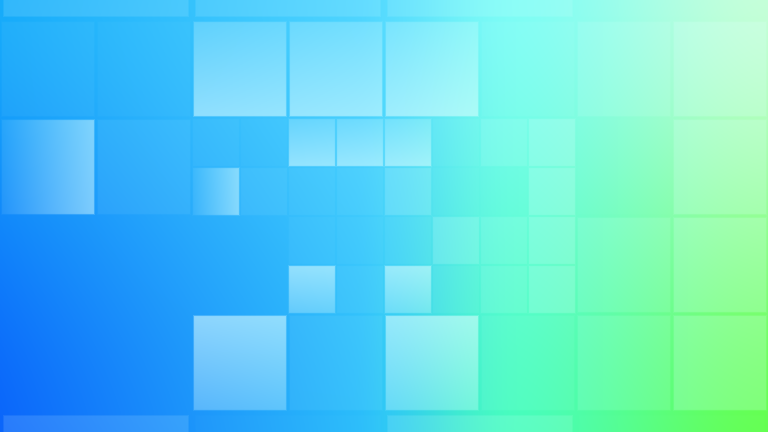
Write a WebGL 1 fragment shader that draws this background.

```glsl
precision highp float;
// Nested grid of translucent square tiles over a blue, cyan and green gradient.
uniform vec2 u_resolution;

float hash(vec2 p) {
  return fract(sin(dot(p, vec2(127.1, 311.7))) * 43758.5453);
}

// Four colours blended from left to right, with a shared set of stops
vec3 ramp(float x, vec3 left, vec3 middle, vec3 midRight, vec3 right) {
  vec3 c = mix(left, middle, clamp(x / 0.5, 0.0, 1.0));
  c = mix(c, midRight, smoothstep(0.46, 0.68, x));
  return mix(c, right, smoothstep(0.64, 1.02, x));
}

vec3 backdrop(vec2 uv) {
  vec3 low = ramp(uv.x, vec3(0.04, 0.39, 0.98), vec3(0.17, 0.76, 0.98),
                  vec3(0.27, 0.99, 0.74), vec3(0.38, 1.0, 0.30));
  vec3 high = ramp(uv.x, vec3(0.09, 0.68, 0.98), vec3(0.33, 0.85, 1.0),
                   vec3(0.50, 0.99, 0.97), vec3(0.78, 1.0, 0.86));
  return mix(low, high, smoothstep(-0.1, 1.1, uv.y));
}

// White amount of a tile; bright tiles glow towards the centre of the grid
float tileLight(vec2 cell, vec2 f) {
  float side = abs(cell.x + 1.0);
  bool above = cell.y > 0.5 && side < 1.5;
  bool below = cell.y < -1.5 && abs(side - 1.0) < 0.5;
  bool flank = abs(cell.y) < 0.5 && cell.x < -3.5;
  if (above) return mix(0.55, 0.24, f.y);
  if (below) return mix(0.30, 0.57, f.y);
  if (flank) return mix(0.08, 0.50, f.x);

  // Pale columns on the right, with one clear tile
  if (cell.x > 1.5) {
    float clear = step(abs(cell.y), 0.5) * step(cell.x, 2.5);
    return mix(0.13 + 0.09 * step(2.5, cell.x), 0.02, clear);
  }
  // Soft diagonal pair right of the centre, then faint random tiles
  if (cell.x > -0.5 && abs(cell.x + cell.y) < 0.5) return 0.20;
  return 0.02 + 0.06 * hash(cell);
}

void main() {
  vec2 uv = gl_FragCoord.xy / u_resolution;
  vec2 p = (gl_FragCoord.xy - 0.5 * u_resolution) / u_resolution.y * vec2(4.5, 4.41);

  // The core of each grid holds the same grid at half the size
  float zoom = 0.5;
  for (int i = 0; i < 2; i++) {
    vec2 q = abs(p * zoom);
    if (q.x < 2.0 && q.y < 1.0) zoom *= 2.0;
  }
  p *= zoom;
  vec2 cell = floor(p);
  vec2 f = p - cell;

  // Thin soft gaps between tiles
  vec2 edge = min(f, 1.0 - f);
  float pixel = 4.5 * zoom / u_resolution.y;
  float inside = smoothstep(0.018 - pixel, 0.018 + pixel, min(edge.x, edge.y));

  // The lower left corner stays one open block
  float open = step(cell.x, -2.5) * step(cell.y, -0.5) * step(0.75, zoom);
  float light = tileLight(cell, f) * inside * (1.0 - open);
  light *= zoom < 0.75 ? 0.25 : 1.0;

  gl_FragColor = vec4(mix(backdrop(uv), vec3(0.88, 1.0, 1.0), light), 1.0);
}
```
